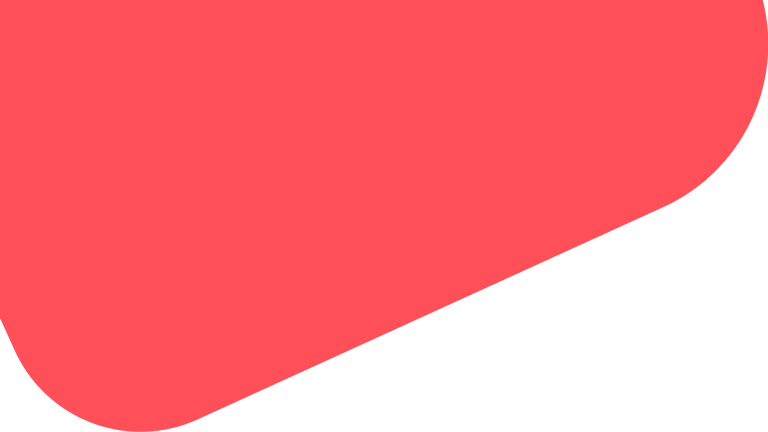
Give the GLSL for this background, as a Shadertoy shader.

```glsl
// A large coral card, tilted and cropped by the canvas, on a white ground.
// The card is the signed distance to a turned box whose left and right
// corners have different radii; its edge is smoothed over one pixel.

const vec3 WHITE = vec3(1.0);
const vec3 CORAL = vec3(1.0, 0.314, 0.353);

// Coordinates of p in a frame turned counterclockwise by angle
vec2 toTurnedFrame(vec2 p, float angle) {
    float c = cos(angle), s = sin(angle);
    return vec2(c * p.x + s * p.y, c * p.y - s * p.x);
}

// Signed distance to a box; radii = (left corners, right corners)
float roundedBox(vec2 p, vec2 halfSize, vec2 radii) {
    float radius = p.x < 0.0 ? radii.x : radii.y;
    vec2 q = abs(p) - halfSize + radius;
    return length(max(q, 0.0)) + min(max(q.x, q.y), 0.0) - radius;
}

// Coverage of a shape, from its distance and the size of a pixel
float coverage(float dist, float pixel) {
    return clamp(0.5 - dist / pixel, 0.0, 1.0);
}

void mainImage(out vec4 fragColor, in vec2 fragCoord) {
    // Canvas height is one unit
    float pixel = 1.0 / iResolution.y;
    vec2 uv = fragCoord * pixel;

    // Tilted card, with its centre above the canvas
    vec2 cardCentre = vec2(0.6252, 1.2046);
    float cardTilt = 0.4278;
    vec2 cardHalfSize = vec2(0.9593, 1.0);
    vec2 cardRadii = vec2(0.3194, 0.4144);

    vec2 p = toTurnedFrame(uv - cardCentre, cardTilt);
    float card = roundedBox(p, cardHalfSize, cardRadii);

    fragColor = vec4(mix(WHITE, CORAL, coverage(card, pixel)), 1.0);
}
```
